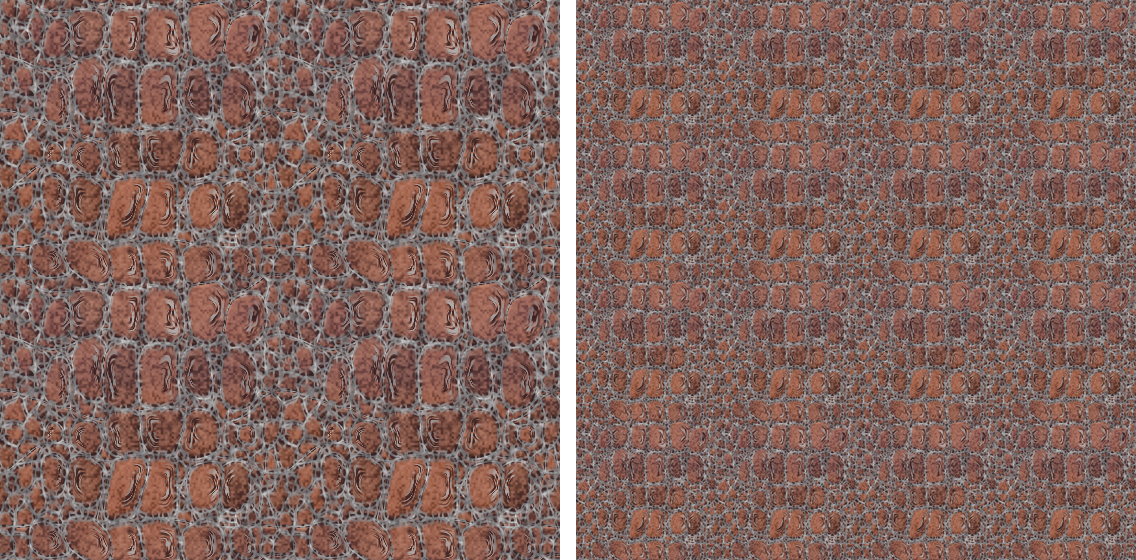
Left, the tile; right, the same tile 2 across and 2 down.
Give the GLSL for this texture, as a Shadertoy shader.

```glsl
// Reptile leather: belly plates, oval flank scales and pebbles joined by pale creases.
#define REPEATS 2.0
#define ROWS 5.0
#define PEBBLES vec2(17.0, 12.0)
#define LINE_WIDTH 0.0027
#define WARP 0.045
#define RELIEF 1.25
#define DARK vec3(0.17, 0.10, 0.11)
#define MAUVE vec3(0.44, 0.28, 0.28)
#define RUST vec3(0.50, 0.28, 0.20)
#define TAN vec3(0.75, 0.53, 0.45)
#define GREY vec3(0.47, 0.47, 0.48)
#define PALE vec3(0.74, 0.74, 0.74)

const float TAU = 6.28318;

struct Skin {
    float edge;    // distance to the nearest crease
    float plate;   // signed distance into a large scale
    vec2 local;    // position inside the large scale
    float contour; // 0 at the centre of the large scale, 1 at its rim
    float id;
};

float hash(vec2 p) {
    vec3 q = fract(p.xyx * 0.1031);
    q += dot(q, q.yzx + 33.33);
    return fract((q.x + q.y) * q.z);
}

// Value noise that wraps after one tile; freq holds whole numbers
float noise(vec2 p, vec2 freq, float seed) {
    p *= freq;
    vec2 i = floor(p), f = fract(p);
    f = f * f * (3.0 - 2.0 * f);
    vec2 a = mod(i, freq) + seed, b = mod(i + 1.0, freq) + seed;
    return mix(mix(hash(a), hash(vec2(b.x, a.y)), f.x),
               mix(hash(vec2(a.x, b.y)), hash(b), f.x), f.y);
}

// Rounded cells of uneven size: x = distance to the border, y = id
vec2 pebbles(vec2 p, vec2 count) {
    vec2 g = p * count, cell = floor(g);
    float first = 9.0, second = 9.0, id = 0.0;
    for (int y = -1; y <= 1; y++)
    for (int x = -1; x <= 1; x++) {
        vec2 c = cell + vec2(x, y), w = mod(c, count);
        vec2 jitter = vec2(hash(w + 3.0), hash(w + 41.0));
        float d = length(g - c - 0.5 - 0.8 * (jitter - 0.5)) - 0.45 * hash(w + 77.0);
        if (d < first) { second = first; first = d; id = hash(w + 9.0); }
        else second = min(second, d);
    }
    return vec2(0.5 * (second - first) / count.x, id);
}

Skin skin(vec2 p) {
    p += WARP * (vec2(noise(p, vec2(6.0), 11.0), noise(p, vec2(6.0), 57.0)) - 0.5);
    p += 0.2 * WARP * (vec2(noise(p, vec2(24.0), 5.0), noise(p, vec2(24.0), 83.0)) - 0.5);
    vec2 s = vec2(p.x, p.y + 0.042 + 0.022 * sin(2.0 * TAU * (p.y - 0.458)));
    float v = s.y * ROWS, second = -1.0;
    Skin k = Skin(0.0, -1.0, vec2(0.0), 1.0, 0.0);

    // Large scales: two belly plates per row, two ovals on each flank
    for (int r = -1; r <= 1; r++)
    for (int i = 0; i < 6; i++) {
        float row = floor(v) + float(r), side = float(i) - 2.5;
        vec2 key = vec2(mod(row, ROWS) * 7.0 + 2.0, float(i) * 5.0 + 13.0);
        vec3 rnd = vec3(hash(key), hash(key + 31.0), hash(key + 67.0));
        float flank = step(1.0, abs(side)), outer = step(2.0, abs(side));
        float size = mix(mix(0.75, 0.4, outer), 1.2, rnd.x);
        vec2 radius = mix(vec2(0.065, 0.098), vec2(0.075, 0.1) * size, flank);
        vec2 centre = vec2(0.508 + 0.13 * side + 0.012 * max(side - 0.5, 0.0), (row + 0.5) / ROWS);
        vec2 q = s - centre - flank * 0.06 * (rnd.yz - 0.5);
        q.x -= round(q.x);
        q /= radius;
        q.x += flank * 0.5 * (rnd.z - 0.5) * q.y;
        float e = mix(5.0, 2.4, flank);
        float n = pow(pow(abs(q.x), e) + pow(abs(q.y), e) + 1e-6, 1.0 / e);
        float d = (1.0 - n) * min(radius.x, radius.y);
        if (d > k.plate) {
            second = k.plate;
            k = Skin(0.0, d, q, n, rnd.y);
        } else second = max(second, d);
    }

    // Pebbles and wandering row creases fill what is left
    k.edge = k.plate - max(second, 0.0);
    if (k.plate < 0.0) {
        vec2 small = pebbles(p, PEBBLES);
        float bend = 0.8 * (noise(p, vec2(5.0), 91.0) - 0.5);
        float rowCrease = abs(fract(v + bend + 0.5) - 0.5) / ROWS;
        k.edge = min(min(small.x, -k.plate), rowCrease);
        k.id = small.y;
    }
    return k;
}

float dome(float edge) { return 1.0 - exp(-70.0 * edge); }

void mainImage(out vec4 fragColor, in vec2 fragCoord) {
    vec2 p = REPEATS * fragCoord / iResolution.xy;
    float aa = 0.7 * REPEATS / iResolution.y;
    Skin k = skin(p);
    float h = dome(k.edge);
    float slope = h - dome(skin(p + vec2(-0.004, 0.007)).edge);
    float grain = 0.65 * noise(p, vec2(128.0), 19.0) + 0.35 * noise(p, vec2(64.0), 71.0) - 0.5;
    grain *= 1.7 - 0.6 * h;
    float mottle = noise(p, vec2(9.0), 29.0);

    // Leather: warm and mauve zones, dark valleys, lit shoulders
    float warm = 0.5 - 0.4 * sin(TAU * (p.y - 0.55)) + 0.6 * (mottle - 0.5) + 0.4 * (k.id - 0.5);
    vec3 col = mix(MAUVE, RUST, clamp(warm, 0.0, 1.0)) * (0.78 + 0.4 * k.id);
    col = mix(DARK, col, smoothstep(0.12, 0.72, h));
    float lit = 0.55 * h * h * (mottle + 0.1) + RELIEF * max(slope, 0.0) + 0.75 * grain;
    col = mix(col, TAN, clamp(lit, 0.0, 0.9));
    col = mix(col, DARK, clamp(-RELIEF * slope - 0.9 * grain + 0.35 * (0.4 - mottle), 0.0, 0.85));

    // Scratched folds on one side of each large scale, following its rim
    float turn = k.id > 0.5 ? 1.0 : -1.0;
    float wobble = noise(p, vec2(30.0), 61.0) - 0.5;
    float fold = k.contour + 0.2 * wobble;
    float band = smoothstep(0.12, 0.35, fold) * (1.0 - smoothstep(0.55, 0.85, fold));
    band *= smoothstep(0.05, 0.35, turn * k.local.x + 0.3 * wobble) * step(0.0, k.plate);
    float streak = noise(vec2(fold * 0.24, k.local.y * 0.05) + k.id, vec2(100.0), 37.0);
    col = mix(col, DARK, 0.8 * band * (1.0 - smoothstep(0.2, 0.5, streak)));
    col = mix(col, mix(GREY, PALE, mottle), 0.9 * band * smoothstep(0.5, 0.75, streak));

    // Fine web in the valleys, then the main creases, both partly worn away
    float wear = noise(p, vec2(38.0), 47.0);
    float web = pebbles(p + 0.01 * wobble, vec2(44.0, 34.0)).x;
    float valley = 1.0 - smoothstep(0.007, 0.016, k.edge);
    float thread = 1.0 - smoothstep(0.0012, 0.0012 + 1.5 * aa, web);
    col = mix(col, mix(GREY, PALE, wear), 0.7 * thread * valley);
    float line = 1.0 - smoothstep(max(LINE_WIDTH - aa, 0.0), LINE_WIDTH + aa, k.edge);
    col = mix(col, mix(GREY, PALE, wear) + 0.25 * grain, line * (0.5 + 0.5 * wear));
    fragColor = vec4(clamp(col, 0.0, 1.0), 1.0);
}
```
